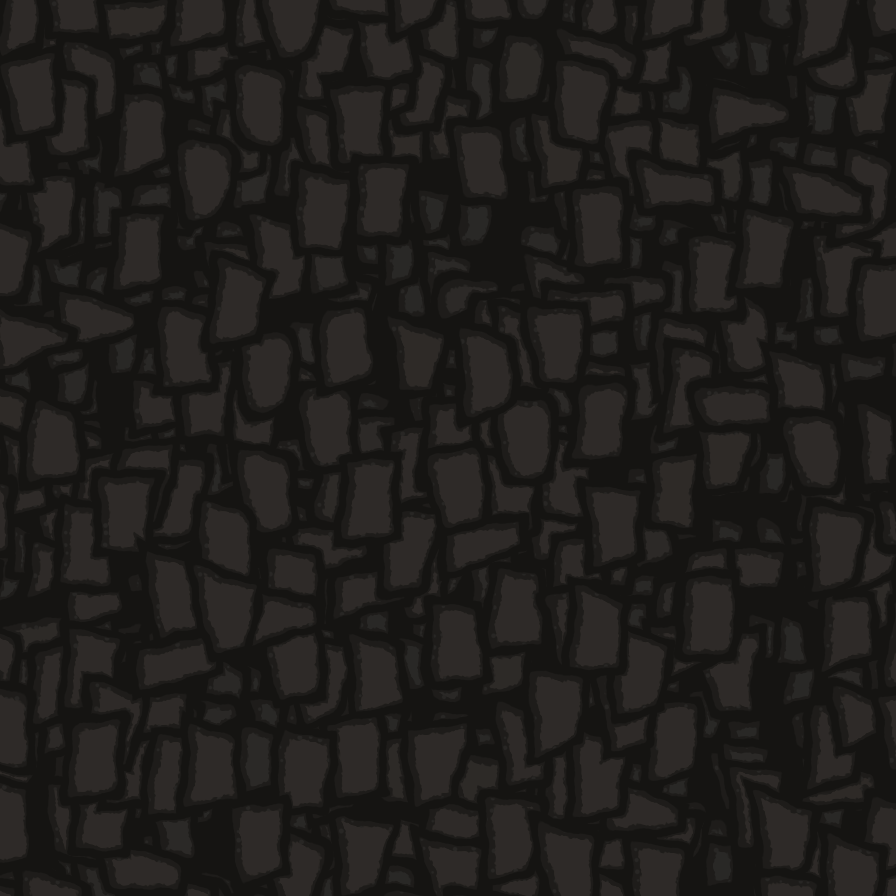
Give the GLSL for this texture, as a three.js fragment shader.

```glsl
// Draws a dark wall of overlapping rough stones with shaded rims, pale faces and specks.
#define GRID vec2(23.0, 18.5)
#define JITTER 0.85
#define SMALL_HALF vec2(0.018, 0.026)
#define LARGE_HALF vec2(0.031, 0.046)
#define JOINT 0.0044
#define RIM 0.0052
#define SOFT 0.0009
#define SPECK_GRID 88.0
#define JOINT_COLOR vec3(0.082, 0.078, 0.070)
#define RIM_COLOR vec3(0.117, 0.111, 0.103)
#define FACE_WARM vec3(0.182, 0.166, 0.155)
#define FACE_COOL vec3(0.162, 0.157, 0.150)

varying vec2 vUv;

vec3 hash3(vec2 p) {
  vec3 q = fract(vec3(p.xyx) * vec3(0.1031, 0.1030, 0.0973));
  q += dot(q, q.yxz + 33.33);
  return fract((q.xxy + q.yzz) * q.zyx);
}

// Layered sines that roughen the outlines.
vec2 bend(vec2 p) {
  vec2 wide = sin(p.yx * vec2(61.0, 53.0) + 2.0 * sin(p * vec2(37.0, 43.0)));
  vec2 fine = sin(p.yx * vec2(173.0, 191.0) + 2.0 * sin(p * vec2(97.0, 83.0)));
  return 0.0022 * wide + 0.0009 * fine;
}

// Fine layered sines that chip the outline of the pale faces.
float chips(vec2 p) {
  float a = sin(p.x * 410.0 + 2.5 * sin(p.y * 233.0));
  float b = sin(p.y * 467.0 + 2.5 * sin(p.x * 281.0));
  float c = sin((p.x + p.y) * 790.0 + 2.0 * sin((p.x - p.y) * 370.0));
  return 0.4 * (a + b) + 0.35 * c;
}

// Rounded largest of four side distances.
float roundMax(vec4 sides, float sharpness) {
  vec4 e = exp(min(sides * sharpness, vec4(60.0)));
  return log(dot(e, vec4(1.0))) / sharpness;
}

// One tilted four-sided stone: x is depth in the body, y depth in the face,
// z its rank, where a higher stone lies on top and is larger.
vec3 stoneAt(vec2 cell, vec2 p) {
  vec3 place = hash3(cell + 19.0);
  vec3 form = hash3(cell + 57.0);
  float rank = place.z;
  vec2 halfSize = mix(SMALL_HALF, LARGE_HALF, smoothstep(0.1, 0.8, rank));
  // About one stone in five lies flat.
  if (form.x < 0.2) halfSize = halfSize.yx * vec2(1.0, 0.8);
  vec2 q = p - (cell + 0.5 + JITTER * (place.xy - 0.5)) / GRID;
  vec4 tilt = fract(form.y * vec4(7.0, 13.0, 23.0, 31.0) + form.z) - 0.5;
  tilt = tilt * vec4(0.4, 0.4, 0.55, 0.55) + vec4(-0.05, -0.05, 0.1, 0.15);
  // Sides in the order right, left, top, bottom.
  vec4 sides = vec4(q.x, -q.x, q.y, -q.y) - halfSize.xxyy;
  sides += tilt * q.yyxx;
  float sharpness = mix(130.0, 750.0, form.z);
  float body = roundMax(sides, sharpness);
  // Rims are broad at the upper left and thin at the lower right.
  vec4 rim = JOINT + RIM * vec4(0.55, 1.5, 1.25, 0.75);
  float face = roundMax(sides + rim, sharpness);
  return vec3(-body, -face, rank);
}

// Wall at p: x is distance to a joint, y to a face edge, zw the stone's cell.
vec4 wall(vec2 p) {
  vec2 base = floor(p * GRID);
  vec3 top = vec3(0.0, -1.0, -1.0);
  vec2 topCell = base;
  for (int j = -2; j <= 2; j++) {
    for (int i = -2; i <= 2; i++) {
      vec2 cell = base + vec2(float(i), float(j));
      vec3 stone = stoneAt(cell, p);
      if (stone.x > 0.0 && stone.z > top.z) {
        top = stone;
        topCell = cell;
      }
    }
  }
  // Stones lying above cut a joint into this one.
  float gap = top.x;
  float face = top.y;
  for (int j = -2; j <= 2; j++) {
    for (int i = -2; i <= 2; i++) {
      vec3 stone = stoneAt(base + vec2(float(i), float(j)), p);
      if (stone.z > top.z) {
        gap = min(gap, -stone.x);
        face = min(face, -stone.x - JOINT - 0.5 * RIM);
      }
    }
  }
  return vec4(gap - JOINT, face, topCell);
}

// Scattered small dots, one at most per cell.
float specks(vec2 uv) {
  vec2 p = uv * SPECK_GRID;
  vec3 h = hash3(floor(p) + 71.0);
  float radius = mix(0.11, 0.24, fract(h.z * 7.0));
  float d = length(fract(p) - mix(vec2(0.3), vec2(0.7), h.xy)) - radius;
  float soft = SOFT * SPECK_GRID;
  return step(0.55, h.z) * (1.0 - smoothstep(-soft, soft, d));
}

void main() {
  float chip = chips(vUv);
  vec4 stone = wall(vUv + bend(vUv));
  float body = smoothstep(-SOFT, SOFT, stone.x + 0.0004 * chip);
  float face = smoothstep(-SOFT, SOFT, stone.y + 0.0012 * chip);
  float rimZone = smoothstep(0.0005, 0.002, stone.x);

  // Larger stones are warmer.
  float warmth = smoothstep(0.3, 0.65, hash3(stone.zw + 19.0).z);
  vec3 faceColor = mix(FACE_COOL, FACE_WARM, warmth);
  vec3 rimColor = mix(RIM_COLOR, FACE_COOL, 0.85 * rimZone * specks(vUv));
  vec3 color = mix(JOINT_COLOR, rimColor, body);
  color = mix(color, faceColor, face);
  gl_FragColor = vec4(color, 1.0);
}
```
